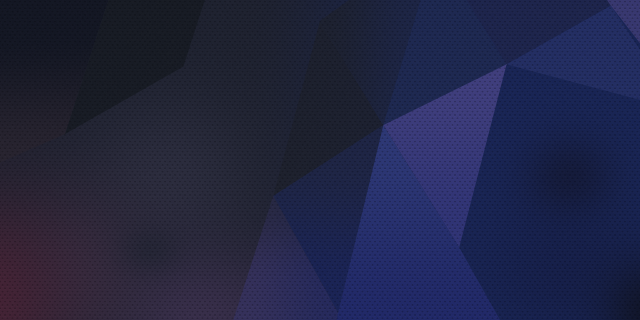
Reproduce this background procedurally as a WebGL 1 fragment shader.

```glsl
precision highp float;
// Dark low-poly backdrop: charcoal and plum on the left, indigo on the right.
// Soft glows form the base, half-plane polygons add the translucent facets,
// and a staggered lattice of small dimples covers everything.
uniform vec2 u_resolution;

float hash(vec2 p) {
  return fract(sin(dot(p, vec2(127.1, 311.7))) * 43758.5453);
}

// Soft round falloff with separate radii per axis
float glow(vec2 p, vec2 center, vec2 radius) {
  vec2 d = (p - center) / radius;
  return exp(-dot(d, d));
}

// Antialiased half-plane to the left of the line a -> b
float side(vec2 p, vec2 a, vec2 b) {
  vec2 e = normalize(b - a);
  vec2 d = p - a;
  return clamp(0.5 + (e.x * d.y - e.y * d.x) * u_resolution.y, 0.0, 1.0);
}

// Convex facets, corners counter-clockwise
float tri(vec2 p, vec2 a, vec2 b, vec2 c) {
  return min(side(p, a, b), min(side(p, b, c), side(p, c, a)));
}

float quad(vec2 p, vec2 a, vec2 b, vec2 c, vec2 d) {
  return min(min(side(p, a, b), side(p, b, c)), min(side(p, c, d), side(p, d, a)));
}

vec3 baseColor(vec2 p) {
  vec3 charcoal = vec3(0.115, 0.128, 0.18);
  vec3 indigo = vec3(0.095, 0.14, 0.32);
  vec3 c = mix(charcoal, indigo, smoothstep(0.75, 1.5, p.x));
  // Slate, plum and wine glows on the left
  c = mix(c, vec3(0.165, 0.17, 0.235), 0.9 * glow(p, vec2(0.53, 0.46), vec2(0.26, 0.24)));
  c = mix(c, vec3(0.22, 0.18, 0.29), 0.9 * glow(p, vec2(0.62, 0.0), vec2(0.32, 0.24)));
  c = mix(c, vec3(0.20, 0.165, 0.24), 0.8 * glow(p, vec2(0.26, 0.16), vec2(0.22, 0.25)));
  c = mix(c, vec3(0.27, 0.13, 0.20), 0.9 * glow(p, vec2(-0.04, 0.06), vec2(0.26, 0.32)));
  c = mix(c, vec3(0.125, 0.135, 0.19), 0.7 * glow(p, vec2(0.47, 0.22), vec2(0.09, 0.07)));
  // Shadows on the right
  c = mix(c, vec3(0.075, 0.095, 0.20), 0.85 * glow(p, vec2(1.78, 0.44), vec2(0.14, 0.13)));
  c = mix(c, vec3(0.08, 0.11, 0.26), 0.7 * glow(p, vec2(1.78, 0.14), vec2(0.28, 0.22)));
  c = mix(c, vec3(0.06, 0.075, 0.14), 0.9 * glow(p, vec2(2.03, 0.02), vec2(0.14, 0.16)));
  return c;
}

vec3 addFacets(vec3 c, vec2 p) {
  // Shared corners
  vec2 hub = vec2(1.198, 0.609);
  vec2 peak = vec2(1.583, 0.799);
  vec2 heel = vec2(1.435, 0.227);
  vec2 foot = vec2(1.057, 0.021);
  vec2 fork = vec2(0.854, 0.388);
  vec2 notch = vec2(0.203, 0.581);
  vec2 crest = vec2(1.0, 0.935);
  vec2 cornerTop = vec2(1.909, 0.982);
  vec2 cornerLow = vec2(2.0, 0.844);

  // Charcoal facets, upper left and centre
  vec3 leftColor = mix(vec3(0.15, 0.135, 0.18), vec3(0.075, 0.088, 0.135), smoothstep(0.5, 0.9, p.y));
  c = mix(c, leftColor, quad(p, vec2(0.0, 0.492), notch, vec2(0.339, 1.0), vec2(0.0, 1.0)));
  c = mix(c, vec3(0.085, 0.10, 0.13), 0.85 * quad(p, notch, vec2(0.573, 0.792), vec2(0.64, 1.0), vec2(0.339, 1.0)));
  c = mix(c, vec3(0.11, 0.122, 0.165), 0.8 * tri(p, fork, hub, crest));

  // Facets along the top, bluer toward the right
  vec3 topColor = mix(vec3(0.11, 0.125, 0.18), vec3(0.11, 0.14, 0.26), smoothstep(1.0, 1.3, p.x));
  c = mix(c, topColor, quad(p, hub, vec2(1.315, 1.0), vec2(1.09, 1.0), crest));
  c = mix(c, vec3(0.115, 0.155, 0.305), 0.9 * quad(p, hub, peak, vec2(1.458, 1.0), vec2(1.315, 1.0)));
  c = mix(c, vec3(0.115, 0.14, 0.285), 0.9 * tri(p, peak, vec2(1.94, 1.0), vec2(1.458, 1.0)));
  c = mix(c, vec3(0.14, 0.18, 0.38), 0.85 * quad(p, peak, vec2(2.0, 0.688), cornerLow, cornerTop));
  c = mix(c, vec3(0.21, 0.21, 0.42), quad(p, cornerTop, cornerLow, vec2(2.0, 1.0), vec2(1.895, 1.0)));

  // Blue and violet facets below the ridge
  vec3 ridgeColor = mix(vec3(0.115, 0.14, 0.26), vec3(0.10, 0.135, 0.32), smoothstep(0.5, 0.1, p.y));
  c = mix(c, ridgeColor, tri(p, fork, foot, hub));
  vec3 violet = mix(vec3(0.20, 0.185, 0.35), vec3(0.145, 0.16, 0.36), smoothstep(0.75, 1.05, p.x));
  float fade = mix(0.9, 0.35, smoothstep(0.1, 0.39, p.y));
  c = mix(c, violet, fade * quad(p, fork, vec2(0.729, 0.0), vec2(1.051, 0.0), foot));

  // Bright blade
  vec3 stripColor = mix(vec3(0.125, 0.155, 0.39), vec3(0.17, 0.21, 0.44), smoothstep(0.0, 0.6, p.y));
  c = mix(c, stripColor, quad(p, hub, vec2(1.051, 0.0), vec2(1.5625, 0.0), heel));
  vec3 bladeColor = mix(vec3(0.18, 0.195, 0.44), vec3(0.24, 0.235, 0.47), smoothstep(0.25, 0.8, p.y));
  return mix(c, bladeColor, tri(p, hub, heel, peak));
}

// Brightness of the staggered dimples: dark pit with a faint lit lower rim
float dimples(vec2 p) {
  vec2 g = p * vec2(64.0, 96.0);
  g.x += 0.5 * mod(floor(g.y), 2.0);
  vec2 d = (fract(g) - 0.5) * vec2(1.5, 1.0);
  float pit = smoothstep(0.42, 0.12, length(d));
  float rim = smoothstep(0.4, 0.1, length(d + vec2(0.0, 0.35)));
  return 1.04 - 0.24 * pit + 0.07 * rim;
}

void main() {
  vec2 p = gl_FragCoord.xy / u_resolution.y;
  vec3 color = addFacets(baseColor(p), p) * dimples(p);
  color += (hash(floor(p * 256.0)) - 0.5) * 0.008;
  gl_FragColor = vec4(color, 1.0);
}
```
